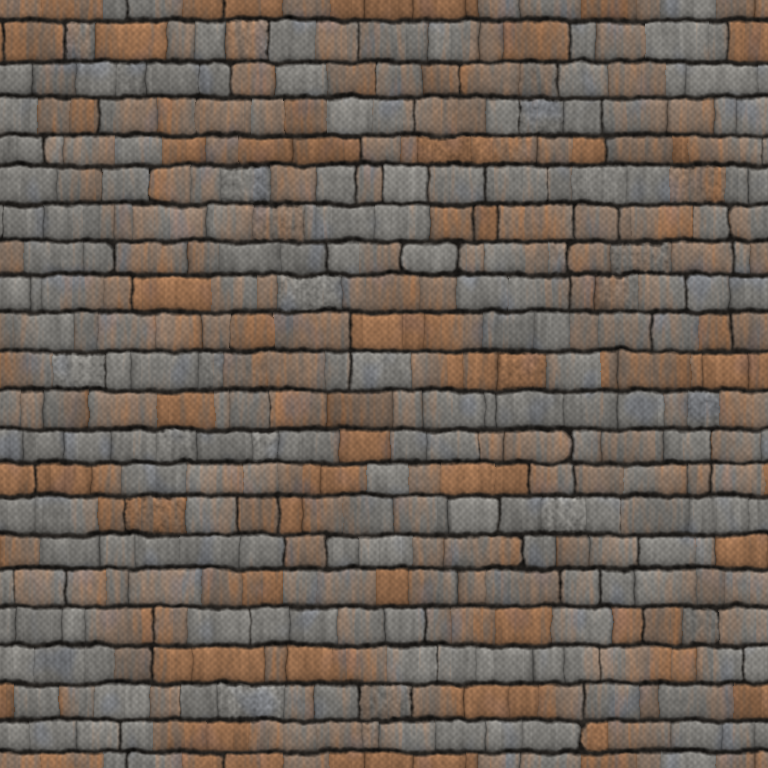
Reproduce this texture procedurally as a Shadertoy shader.

```glsl
// Weathered wall of long, uneven courses of grey and rust coloured bricks with dark joints.

const float ROWS = 21.0;           // courses up the canvas
const float CELLS = 17.0;          // brick segments along a course
const float ROW_SHIFT = 0.39;      // height of the lowest joint, in courses
const float ROW_JITTER = 0.26;
const float CELL_JITTER = 0.85;
const float ROW_WOBBLE = 0.10;     // waviness of the level joints
const float CELL_WOBBLE = 0.05;    // waviness of the upright joints
const float GAP = 0.0008;          // half width of a joint
const float BEVEL = 0.0044;        // softness of the brick edge
const float WEAVE = 108.0;         // periods of the fine surface pattern
const float WEAVE_DEPTH = 0.06;

const vec3 JOINT = vec3(0.12, 0.11, 0.10);
const vec3 GREY = vec3(0.480, 0.472, 0.455);
const vec3 TAN = vec3(0.50, 0.43, 0.375);
const vec3 RUST = vec3(0.54, 0.395, 0.285);
const vec3 BLUE_TINT = vec3(-0.015, 0.0, 0.03);

float hash(vec2 p) {
    vec3 q = fract(p.xyx * 0.1031);
    q += dot(q, q.yzx + 33.33);
    return fract((q.x + q.y) * q.z);
}

float corner(vec2 cell, vec2 offset, vec2 local, vec2 period) {
    float angle = 6.2832 * hash(mod(cell + offset, period) + 7.0);
    return dot(vec2(cos(angle), sin(angle)), local - offset);
}

// Gradient noise of about -0.7 to 0.7 that tiles after "period" cells.
float noise(vec2 uv, vec2 period) {
    vec2 p = uv * period, cell = floor(p), f = p - cell;
    vec2 s = f * f * f * (f * (f * 6.0 - 15.0) + 10.0);
    vec2 e = vec2(1.0, 0.0);
    return mix(mix(corner(cell, e.yy, f, period), corner(cell, e.xy, f, period), s.x),
               mix(corner(cell, e.yx, f, period), corner(cell, e.xx, f, period), s.x), s.y);
}

// Jittered position of boundary i, and the interval that holds v.
float edgeAt(float i, float count, float seed, float jitter) {
    return i + jitter * (hash(vec2(mod(i, count), seed)) - 0.5);
}

float intervalOf(float v, float count, float seed, float jitter) {
    float i = floor(v);
    if (v < edgeAt(i, count, seed, jitter)) return i - 1.0;
    return v >= edgeAt(i + 1.0, count, seed, jitter) ? i + 1.0 : i;
}

// 1 for an open joint between segments, 0 for a faint seam.
float jointOpen(float i, float rowId) {
    return smoothstep(0.45, 0.85, hash(vec2(mod(i, CELLS) + 31.0, rowId + 57.0)));
}

void mainImage(out vec4 fragColor, in vec2 fragCoord) {
    vec2 uv = fragCoord / iResolution.y;
    float pixel = 1.0 / iResolution.y;

    // Course and segment
    float wave = noise(uv, vec2(24.0, 21.0)) + 0.6 * noise(uv, vec2(60.0, 42.0));
    float y = uv.y * ROWS - ROW_SHIFT + ROW_WOBBLE * wave;
    float row = intervalOf(y, ROWS, 3.0, ROW_JITTER);
    float rowId = mod(row, ROWS);
    float seed = rowId + 11.0;
    float x = (uv.x + hash(vec2(rowId, 91.0))) * CELLS + CELL_WOBBLE * noise(uv, vec2(30.0, 50.0));
    float cell = intervalOf(x, CELLS, seed, CELL_JITTER);
    vec2 id = vec2(mod(cell, CELLS), rowId);
    float worn = smoothstep(0.90, 1.0, hash(id + 143.0));

    // Distances to the four sides
    float left = (x - edgeAt(cell, CELLS, seed, CELL_JITTER)) / CELLS;
    float right = (edgeAt(cell + 1.0, CELLS, seed, CELL_JITTER) - x) / CELLS;
    float bottom = (y - edgeAt(row, ROWS, 3.0, ROW_JITTER)) / ROWS;
    float top = (edgeAt(row + 1.0, ROWS, 3.0, ROW_JITTER) - y) / ROWS;
    top -= 0.002 * hash(id + 17.0);
    float openLeft = jointOpen(cell, rowId), openRight = jointOpen(cell + 1.0, rowId);
    float side = 0.0008 + min(left + 0.02 * (1.0 - openLeft), right + 0.02 * (1.0 - openRight));

    // Rounded brick outline, roughened where worn
    float radius = mix(0.0055, 0.016, pow(hash(id + 71.0), 7.0));
    float inset = radius - length(max(radius - vec2(side, min(top, bottom)), 0.0));
    float rough = noise(uv, vec2(110.0)) + 0.6 * noise(uv, vec2(210.0));
    inset += rough * mix(0.0009, 0.002, worn);
    float brick = smoothstep(GAP - pixel, GAP + max(BEVEL, pixel), inset);

    // Colour runs along the course, broken by segments, upright bands and streaks
    vec2 along = vec2(uv.x + 0.002 * wave, (rowId + 0.5) / ROWS);
    float run = noise(along, vec2(6.0, ROWS));
    float band = smoothstep(-0.07, 0.07, noise(along, vec2(52.0, ROWS))) - 0.5;
    float streak = noise(uv, vec2(120.0, 18.0)) + 0.6 * noise(uv, vec2(220.0, 36.0));
    float warmth = 0.27 + 0.42 * hash(id + 5.0) + 0.55 * run + 0.08 * band + 0.14 * streak;
    vec3 color = mix(GREY, TAN, smoothstep(0.38, 0.56, warmth));
    color = mix(color, RUST, smoothstep(0.54, 0.76, warmth));
    color += BLUE_TINT * smoothstep(0.1, 0.5, noise(uv, vec2(28.0, 18.0)));
    color *= 0.93 + 0.10 * hash(id + 29.0) + 0.07 * band + 0.13 * streak;
    color *= 1.0 + rough * mix(0.09, 0.20, worn) + 0.08 * noise(uv, vec2(12.0));

    // Fine woven surface
    vec2 weave = sin(6.2832 * WEAVE * uv);
    color *= 1.0 + WEAVE_DEPTH * weave.x * weave.y * smoothstep(0.005, 0.002, pixel);

    // Soft seams, light from above and shade below
    float seam = max((1.0 - openLeft) * exp(-left / 0.0022),
                     (1.0 - openRight) * exp(-right / 0.0022));
    color *= 1.0 - seam * (0.12 + 0.38 * hash(vec2(rowId, floor(x + 0.5)) + 47.0));
    color *= 1.0 + 0.15 * exp(-max(top - 0.005, 0.0) / 0.006)
                 - 0.42 * exp(-max(bottom - GAP, 0.0) / 0.006);

    vec3 mortar = JOINT * (1.0 + 0.5 * rough + 0.5 * wave);
    fragColor = vec4(clamp(mix(mortar, color, brick), 0.0, 1.0), 1.0);
}
```
